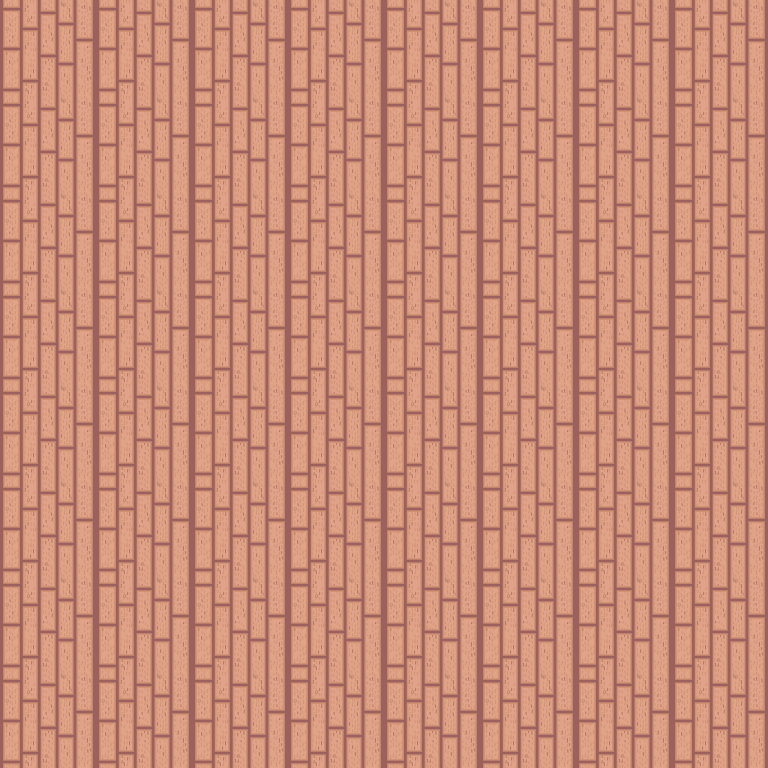
This pattern is drawn by a WebGL 1 fragment shader. Its source:

```glsl
precision highp float;
// Wooden planks in five staggered columns, with a wide gap between tiles.
// Each plank is a box distance with a darker rim; hashed capsules make the
// grain and a small ring per column makes a knot. Every tile is identical.

uniform vec2 u_resolution;

#define TILES 8.0
#define FIRST_WIDTH 0.222
#define COLUMN_WIDTH 0.1863
#define GAP_HALF 0.0155
#define WIDE_GAP_HALF 0.034
#define JOINT_HALF 0.0145
#define RIM 0.017
#define GRAIN_ROWS 18.0
#define LANE_WIDTH 0.029
#define GRAIN_HALF 0.0052

const vec3 LIGHT_WOOD = vec3(0.88, 0.64, 0.53);
const vec3 RIM_WOOD = vec3(0.82, 0.57, 0.46);
const vec3 DARK_GRAIN = vec3(0.70, 0.46, 0.40);
const vec3 GAP = vec3(0.61, 0.38, 0.36);

float hash(vec2 p) {
  vec3 q = fract(p.xyx * vec3(0.1031, 0.1030, 0.0973));
  q += dot(q, q.yzx + 33.33);
  return fract((q.x + q.y) * q.z);
}

// Coverage of a shape from its signed distance (negative inside).
float cover(float dist, float pixel) {
  return clamp(0.5 - dist / pixel, 0.0, 1.0);
}

// Left boundary of a column; index 5 is the right side of the tile.
float boundary(float i) {
  if (i < 0.5) return 0.0;
  if (i > 4.5) return 1.0;
  return FIRST_WIDTH + (i - 1.0) * COLUMN_WIDTH;
}

float gapHalf(float i) {
  return (i < 0.5 || i > 4.5) ? WIDE_GAP_HALF : GAP_HALF;
}

// xyz: heights of the joints, w: height of the knot (negative for none).
vec4 columnLayout(float column) {
  if (column < 0.5) return vec4(0.063, 0.490, 0.905, 0.70);
  if (column < 1.5) return vec4(0.156, 0.698, 0.698, 0.79);
  if (column < 2.5) return vec4(0.417, 0.865, 0.865, 0.125);
  if (column < 3.5) return vec4(0.333, 0.750, 0.750, 0.95);
  return vec4(0.583, 0.583, 0.583, -1.0);
}

// Grain strokes: x is coverage, y picks the tone.
vec2 grain(vec2 p, float column, float pixel) {
  p.x += 0.003 * sin(6.2832 * 4.0 * p.y + column * 2.0);
  float lane = floor(p.x / LANE_WIDTH);
  float laneId = lane + column * 9.0 + 20.0;
  float v = p.y * GRAIN_ROWS + hash(vec2(laneId, 71.0));
  vec2 id = vec2(laneId, mod(floor(v), GRAIN_ROWS));
  float pick = hash(id + 3.7);
  vec2 local = vec2(p.x - (lane + 0.5) * LANE_WIDTH,
                    (fract(v) - 0.5) / GRAIN_ROWS);
  local.x += (hash(id + 11.3) - 0.5) * 0.010;
  local.x += (hash(id + 27.1) - 0.5) * 0.35 * local.y;
  float halfLength = mix(0.006, 0.019, hash(id + 41.9));
  float d = length(vec2(local.x, max(abs(local.y) - halfLength, 0.0)));
  return vec2(cover(d - GRAIN_HALF, pixel) * step(0.12, pick), step(0.82, pick));
}

void main() {
  vec2 p = fract(gl_FragCoord.xy / u_resolution * TILES);
  float pixel = TILES / min(u_resolution.x, u_resolution.y);

  // Column and its joints
  float column = clamp(floor((p.x - FIRST_WIDTH) / COLUMN_WIDTH) + 1.0, 0.0, 4.0);
  float left = boundary(column);
  float right = boundary(column + 1.0);
  vec4 layout_ = columnLayout(column);
  vec3 joints = abs(fract(p.y - layout_.xyz + 0.5) - 0.5);

  // Depth inside the plank, negative in the gaps
  float side = min(p.x - left - gapHalf(column), right - gapHalf(column + 1.0) - p.x);
  float end = min(joints.x, min(joints.y, joints.z)) - JOINT_HALF;
  float depth = min(side, end);
  float plank = cover(-depth, pixel);
  float inner = cover(RIM - depth, pixel);

  // Grain and knot on the plank face
  vec2 local = vec2(p.x - left, p.y);
  vec2 strokes = grain(local, column, pixel);
  float ring = abs(length(local - vec2(0.075, layout_.w)) - 0.013) - 0.004;
  vec3 face = mix(LIGHT_WOOD, mix(RIM_WOOD, DARK_GRAIN, strokes.y), strokes.x);
  face = mix(face, DARK_GRAIN, 0.7 * cover(ring, pixel));

  vec3 color = mix(GAP, mix(RIM_WOOD, face, inner), plank);
  gl_FragColor = vec4(color, 1.0);
}
```
